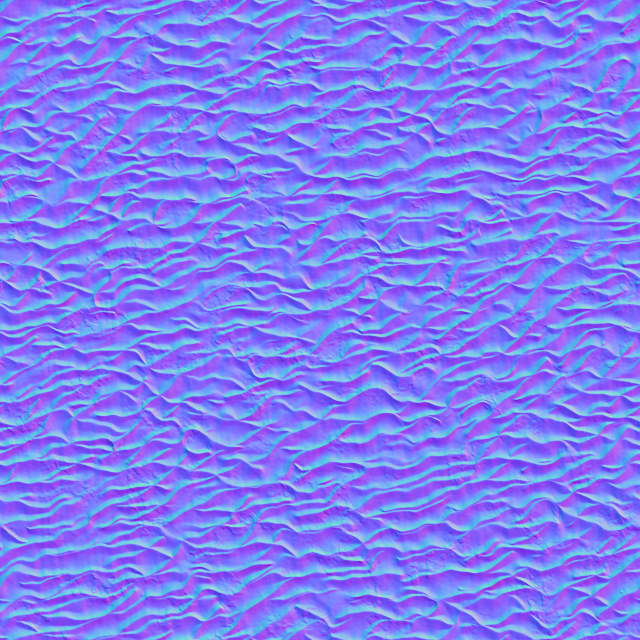
Reproduce this texture map procedurally as a three.js fragment shader.

```glsl
varying vec2 vUv;

const float TAU = 6.2831853;
const float RIPPLES = 29.0;
const vec2 PATCHES = vec2(14.0, 17.0);

vec2 hash2(vec2 p) {
  vec3 q = fract(p.xyx * vec3(0.1031, 0.1030, 0.0973));
  q += dot(q, q.yzx + 33.33);
  return fract((q.xx + q.yz) * q.zy);
}

float cornerSlope(vec2 corner, vec2 offset, vec2 cells) {
  return dot(2.0 * hash2(mod(corner, cells) + 3.0) - 1.0, offset);
}

// Signed gradient noise that repeats over the unit square
float noise(vec2 p, vec2 cells) {
  vec2 q = p * cells;
  vec2 i = floor(q);
  vec2 f = q - i;
  vec2 w = f * f * f * (f * (f * 6.0 - 15.0) + 10.0);
  vec2 e = vec2(1.0, 0.0);
  float a = cornerSlope(i, f, cells);
  float b = cornerSlope(i + e.xy, f - e.xy, cells);
  float c = cornerSlope(i + e.yx, f - e.yx, cells);
  float d = cornerSlope(i + 1.0, f - 1.0, cells);
  return mix(mix(a, b, w.x), mix(c, d, w.x), w.y);
}

// Sum of tilted local waves, returned as a complex number
vec2 phasor(vec2 p, float meanTilt, float spread, float seed) {
  vec2 home = floor(p * PATCHES);
  vec2 sum = vec2(0.0);
  for (int y = -1; y <= 1; y++) {
    for (int x = -1; x <= 1; x++) {
      vec2 cell = home + vec2(float(x), float(y));
      vec2 id = mod(cell, PATCHES) + seed;
      vec2 center = (cell + hash2(id + 7.0)) / PATCHES;
      vec2 rnd = hash2(id + 41.0);
      vec2 d = p - center;
      vec2 r = d * PATCHES;
      float tilt = meanTilt + spread * (rnd.x - 0.5);
      float along = dot(d, vec2(-sin(tilt), cos(tilt)));
      float phase = TAU * RIPPLES * (center.y + along) + 3.2 * (rnd.y - 0.5);
      sum += exp(-3.4 * dot(r, r)) * vec2(cos(phase), sin(phase));
    }
  }
  return sum;
}

// Narrow crest, steep upper face, long lower face
float rippleProfile(float u) {
  float depth = u * (1.0 - u) * (0.95 - 0.5 * u);
  return 0.12 - sqrt(depth * depth + 0.0003);
}

float rippleTrain(vec2 p, float meanTilt, float spread, float seed) {
  vec2 wave = phasor(p, meanTilt, spread, seed);
  float u = fract(atan(wave.y, wave.x) / TAU);
  return smoothstep(0.0, 0.3, length(wave)) * rippleProfile(u);
}

float smoothMax(float a, float b, float blend) {
  float d = a - b;
  return 0.5 * (a + b + sqrt(d * d + blend * blend));
}

// Patches of crumbs, fine streaks and soft lumps
float grainHeight(vec2 p) {
  float patchMask = smoothstep(-0.05, 0.25, noise(p, vec2(16.0, 19.0)));
  float dust = noise(p + 0.11, vec2(165.0));
  vec2 ragged = p + 0.37 + 0.003 * dust;
  float crumbs = smoothstep(0.06, 0.3, noise(ragged, vec2(88.0, 98.0)));
  float streaks = noise(p + 0.21, vec2(105.0, 38.0));
  float lumps = noise(p + 0.63, vec2(47.0, 43.0));
  return patchMask * (0.0010 * crumbs + 0.0004 * dust)
       + 0.0009 * streaks + 0.0016 * lumps + 0.0003 * dust;
}

// Level and slanted trains meet and merge along their crests
float sandHeight(vec2 p) {
  vec2 bend = vec2(noise(p, vec2(9.0)), noise(p + 0.5, vec2(18.0, 13.0)));
  float wobble = noise(p + 0.29, vec2(39.0, 29.0));
  vec2 warped = p + 0.014 * bend + vec2(0.0, 0.009 * wobble);
  float lead = 0.1 * noise(p + 0.77, vec2(7.0, 9.0));
  float level = rippleTrain(warped, -0.06, 0.8, 0.0) + lead;
  float slanted = rippleTrain(warped, 0.44, 0.8, 90.0) - lead;
  return 1.18 * smoothMax(level, slanted, 0.02) / RIPPLES + grainHeight(p);
}

vec3 surfaceNormal(vec2 p, float reach) {
  vec2 e = vec2(reach, 0.0);
  vec2 slope = vec2(sandHeight(p + e.xy) - sandHeight(p - e.xy),
                    sandHeight(p + e.yx) - sandHeight(p - e.yx)) / (2.0 * reach);
  return normalize(vec3(-slope, 1.0));
}

void main() {
  vec3 normal = surfaceNormal(vUv, 0.0011);
  gl_FragColor = vec4(0.5 + 0.5 * normal, 1.0);
}
```
